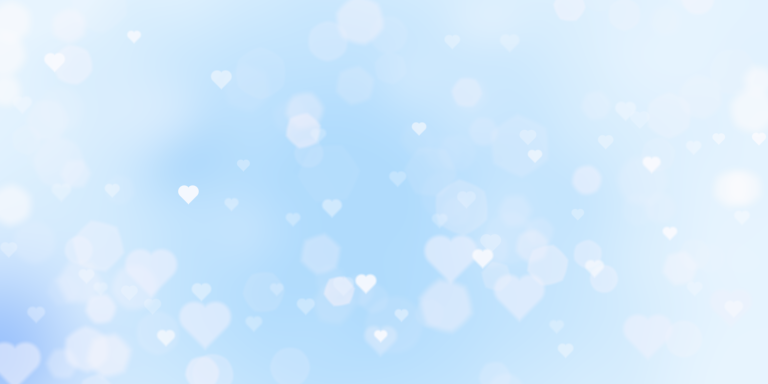
Give the GLSL for this background, as a Shadertoy shader.

```glsl
// Soft pale-blue bokeh backdrop: a misty gradient, deeper blue in the middle
// and in one corner, covered by clustered translucent lens discs and hearts.
// Lengths are in canvas heights; every scattered part comes from a hashed loop.

vec3 hash3(float n) {
    return fract(sin(n * vec3(127.1, 311.7, 74.7) + 1.3) * 43758.5);
}

float hash2(vec2 p) {
    return fract(sin(dot(p, vec2(41.3, 289.1))) * 43758.5);
}

float valueNoise(vec2 p) {
    vec2 cell = floor(p), f = fract(p);
    f = f * f * (3.0 - 2.0 * f);
    return mix(mix(hash2(cell), hash2(cell + vec2(1, 0)), f.x),
               mix(hash2(cell + vec2(0, 1)), hash2(cell + vec2(1, 1)), f.x), f.y);
}

// Lens disc between a circle (facet = 0) and a hexagon (facet = 1).
float discDistance(vec2 q, float radius, float facet, float turn) {
    float sector = mod(atan(q.y, q.x + 1e-5) + turn, 1.0472) - 0.5236;
    return length(q) * mix(1.0, cos(sector) * 1.04, facet) - radius;
}

// Upright heart centred on the origin.
float heartDistance(vec2 q, float halfWidth) {
    float size = halfWidth / 0.6;
    q = q / size + vec2(0.0, 0.55);
    q.x = abs(q.x);
    if (q.x + q.y > 1.0) return (length(q - vec2(0.25, 0.75)) - 0.3536) * size;
    vec2 toNotch = q - vec2(0.0, 1.0);
    vec2 toSide = q - 0.5 * max(q.x + q.y, 0.0);
    return sqrt(min(dot(toNotch, toNotch), dot(toSide, toSide))) * sign(q.x - q.y) * size;
}

float cover(float d, float blur) {
    float soft = max(blur, 0.75 / iResolution.y);
    return 1.0 - smoothstep(-soft, soft, d);
}

float glow(vec2 q, float radius) {
    return exp(-dot(q, q) / (radius * radius));
}

void mainImage(out vec4 fragColor, in vec2 fragCoord) {
    vec2 p = fragCoord / iResolution.y;
    float aspect = iResolution.x / iResolution.y;
    vec2 uv = vec2(p.x / aspect, p.y);

    // Mist: pale towards the sides and upper corners, uneven on a large scale
    float mist = smoothstep(0.04, 0.62, length((uv - vec2(0.46, 0.43)) * vec2(1.15, 0.6)));
    mist += 0.3 * (valueNoise(p * 2.6 + 4.0) - 0.5) + 0.12 * (valueNoise(p * 6.0) - 0.5);
    mist = clamp(mist, 0.0, 1.0);
    vec3 color = mix(vec3(0.69, 0.86, 0.99), vec3(0.905, 0.957, 0.995), mist);

    // Deeper blue pockets
    color = mix(color, vec3(0.56, 0.73, 0.985), 0.85 * glow(p - vec2(-0.02, 0.08), 0.23));
    color = mix(color, vec3(0.64, 0.83, 0.985), 0.75 * glow(p - vec2(0.24 * aspect, 0.6), 0.12));

    // Wide out-of-focus glows
    for (int i = 0; i < 12; i++) {
        vec3 h = hash3(float(i) + 211.0);
        vec2 center = h.xy * vec2(aspect, 1.0);
        color = mix(color, vec3(0.93, 0.96, 0.995), 0.25 * glow(p - center, 0.07 + 0.08 * h.z));
    }

    // Lens discs in loose groups of four, fainter in the middle
    for (int i = 0; i < 96; i++) {
        float group = float(i / 4);
        vec3 h = hash3(float(i) + 17.0), k = hash3(float(i) + 503.0);
        vec2 home = fract(vec2(0.755, 0.57) * group + 0.13 * hash3(group + 61.0).xy);
        vec2 center = home * vec2(aspect, 1.0) + (h.xy - 0.5) * vec2(0.3, 0.24);
        float radius = 0.036 + 0.04 * h.z * h.z;
        float d = discDistance(p - center, radius, 0.8 * k.x, k.y * 6.28);
        float open = smoothstep(0.05, 0.3, length(center - vec2(0.49 * aspect, 0.48)));
        float alpha = mix(0.1, 0.6, k.y * k.y) * mix(0.4, 1.0, open);
        float rim = 1.0 + 0.12 * (1.0 - k.z) * smoothstep(-0.02, 0.0, d);
        vec3 tint = mix(vec3(0.89, 0.92, 0.99), vec3(0.965, 0.945, 0.98), k.x);
        tint = mix(tint, vec3(0.985, 0.985, 0.995), 0.6 * mist);
        color = mix(color, tint, alpha * rim * cover(d, mix(0.004, 0.014, k.z)));
    }

    // Bright blurred lights along the two sides
    for (int i = 0; i < 8; i++) {
        vec3 h = hash3(float(i) + 151.0);
        vec2 center = vec2(fract(0.5 * float(i)) < 0.25 ? 0.05 * h.x : aspect - 0.14 * h.x,
                           0.45 + 0.5 * h.y);
        float d = discDistance(p - center, 0.035 + 0.03 * h.z, 0.3, h.x);
        color = mix(color, vec3(0.99, 0.985, 0.99), 0.6 * cover(d, 0.018));
    }

    // Large blurred hearts, low on the canvas
    for (int i = 0; i < 8; i++) {
        vec3 h = hash3(float(i) + 83.0);
        vec2 center = vec2((float(i) + h.x) / 8.0 * aspect, 0.04 + 0.36 * h.y);
        float d = heartDistance(p - center, 0.042 + 0.034 * h.z);
        color = mix(color, vec3(0.94, 0.945, 0.99), mix(0.35, 0.65, h.z) * cover(d, 0.008));
    }

    // Small crisp hearts, from faint to nearly white
    for (int i = 0; i < 52; i++) {
        vec3 h = hash3(float(i) + 331.0), k = hash3(float(i) + 719.0);
        vec2 center = vec2((float(i) + h.x) / 52.0 * aspect, 0.08 + 0.84 * h.y);
        float d = heartDistance(p - center, 0.016 + 0.011 * h.z);
        float alpha = mix(0.25, 0.95, k.x * k.x);
        color = mix(color, vec3(0.975, 0.98, 0.995), alpha * cover(d, mix(0.002, 0.005, k.y)));
    }

    fragColor = vec4(color, 1.0);
}
```
